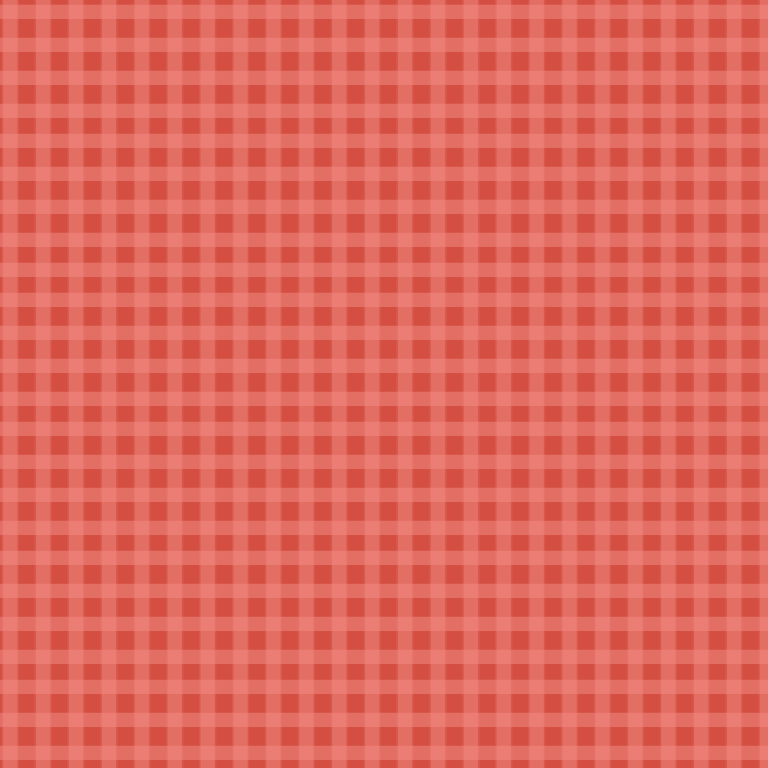
Write a Shadertoy shader that draws this pattern.

```glsl
// Red gingham: translucent pink stripes crossing on a darker red cloth.

// Coverage of a stripe of given half width at distance d from its centre line.
float stripe(float d, float halfWidth, float soft) {
    return 1.0 - smoothstep(halfWidth - soft, halfWidth + soft, abs(d));
}

// Evenly spaced upright stripes with a faint fringe along both edges.
float columns(float x, float soft) {
    float pitch = 0.04284;
    float d = (fract((x - 0.01335) / pitch + 0.5) - 0.5) * pitch;
    return mix(stripe(d, 0.0093, soft), stripe(d, 0.0113, soft), 0.3);
}

// Level stripes counted from the top; about every fourth gap is narrower.
float rows(float depth, float soft) {
    float cover = 0.0;
    for (int i = 0; i < 25; i++) {
        int narrowGaps = (i < 9 ? i : i + 3) / 4;
        float centre = 0.0154 + 0.04297 * float(i) - 0.0039 * float(narrowGaps);
        cover = max(cover, stripe(depth - centre, 0.0093, soft));
    }
    return cover;
}

void mainImage(out vec4 fragColor, in vec2 fragCoord) {
    vec2 uv = fragCoord / iResolution.xy;
    vec2 soft = max(0.6 / iResolution.xy, vec2(0.0006));

    // Each stripe is a half-opaque layer, so crossings are lightest.
    vec3 cloth = vec3(0.83, 0.31, 0.26);
    vec3 pink = vec3(0.95, 0.55, 0.52);
    vec3 colour = mix(cloth, pink, 0.5 * rows(1.0 - uv.y, soft.y));
    colour = mix(colour, pink, 0.5 * columns(uv.x, soft.x));

    fragColor = vec4(colour, 1.0);
}
```
